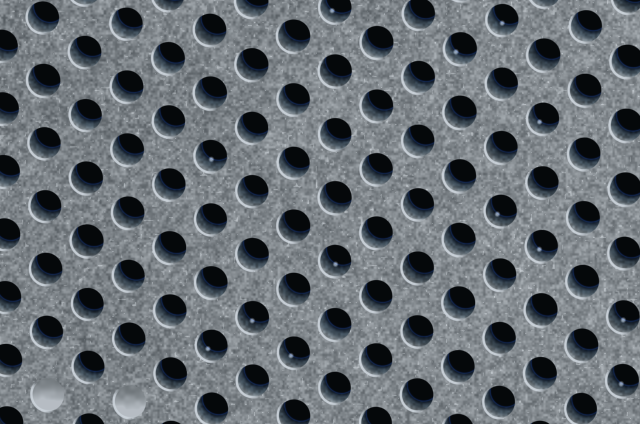
Reproduce this pattern procedurally as a Shadertoy shader.

```glsl
// Sandblasted metal sheet with staggered round holes, lit from the lower left.

const float HOLE_RADIUS = 0.0383;
const vec2 FIRST_HOLE = vec2(0.101, 0.0412);  // from the top left corner
const vec2 COLUMN_STEP = vec2(0.0986, 0.0820);
const float ROW_STEP = 0.1494;

const vec3 BLACK = vec3(0.02, 0.03, 0.04);
const vec3 NAVY = vec3(0.07, 0.12, 0.19);
const vec3 SLATE = vec3(0.22, 0.27, 0.31);
const vec3 STEEL = vec3(0.48, 0.51, 0.53);
const vec3 SHINE = vec3(0.81, 0.84, 0.87);

float hash(vec2 p) {
    vec3 q = fract(vec3(p.xyx) * 0.1031);
    q += dot(q, q.yzx + 33.33);
    return fract((q.x + q.y) * q.z);
}

float valueNoise(vec2 p) {
    vec2 cell = floor(p);
    vec2 f = fract(p);
    f = f * f * (3.0 - 2.0 * f);
    float low = mix(hash(cell), hash(cell + vec2(1, 0)), f.x);
    float high = mix(hash(cell + vec2(0, 1)), hash(cell + vec2(1, 1)), f.x);
    return mix(low, high, f.y);
}

// Slight perspective: columns converge downward, rows spread to the right.
vec2 unwarp(vec2 p) {
    float x = 0.753 + (p.x - 0.753) * (1.0 + 0.02 * p.y);
    return vec2(x, p.y / (1.0 + 0.017 * (p.x / 1.506 - 0.5)));
}

// Lattice index of the hole around p; offset runs from its centre, y up.
vec2 findHole(vec2 p, out vec2 offset) {
    vec2 q = p - FIRST_HOLE;
    float column = round(q.x / COLUMN_STEP.x);
    q -= column * COLUMN_STEP;
    float row = round(q.y / ROW_STEP);
    q.y -= row * ROW_STEP;
    offset = vec2(q.x, -q.y);
    return vec2(column, row);
}

// Fine grain, pale flecks and broad tonal drift.
vec3 metalSurface(vec2 p) {
    float grain = 0.55 * valueNoise(p * 190.0) + 0.45 * valueNoise(p * 105.0 + 17.0);
    float drift = valueNoise(p * 4.0 + 5.0) - 0.5;
    float fleck = smoothstep(0.80, 0.98, valueNoise(p * 150.0 + 71.0));
    float tone = 0.512 + 0.30 * (grain - 0.5) + 0.035 * drift;
    tone += 0.035 * (p.x / 1.506 - 0.5) + 0.13 * fleck;
    float scuff = smoothstep(0.75, 0.95, valueNoise(p * vec2(38.0, 15.0) + 40.0));
    return vec3(tone - 0.015, tone + 0.01, tone + 0.03) + 0.05 * scuff;
}

// Bore seen at an angle: black far opening above, lit wall below.
// e is the position in hole radii.
vec3 holeInterior(vec2 e, vec2 p, vec2 id, float blur) {
    float variation = hash(id + 31.0);
    vec2 farCentre = vec2(0.42, 0.68) * mix(0.88, 1.12, variation);
    float beyond = length(e - farCentre) - 1.0;
    float depth = clamp(beyond / length(farCentre), 0.0, 1.0);

    vec3 wall = mix(NAVY * 0.75, SLATE, smoothstep(0.0, 0.42, depth));
    wall = mix(wall, STEEL, smoothstep(0.38, 1.0, depth));
    wall *= 0.74 + 0.4 * valueNoise(p * 170.0 + 9.0) + 0.2 * hash(id + 7.0);
    vec3 color = mix(BLACK, wall, smoothstep(-blur, blur, beyond));

    // Blue line along the far edge
    float arc = beyond / max(0.05, blur);
    color += vec3(0.02, 0.06, 0.16) * exp(-arc * arc);

    // Occasional glint on the wall
    vec2 glintCentre = vec2(-0.35 + 0.4 * variation, -0.2);
    float glint = 1.0 - smoothstep(0.04, 0.22, length(e - glintCentre));
    color += SHINE * glint * 0.6 * step(0.88, hash(id + 53.0));

    // Two plugged holes near the lower left corner
    float plugged = float(id.x + 2.0 * id.y == 12.0 && id.x >= 0.0 && id.x < 3.0);
    float sheen = smoothstep(0.9, -0.8, e.y) + 0.3 * valueNoise(p * 80.0);
    vec3 plug = mix(STEEL * 0.85, SHINE * 0.88, clamp(sheen, 0.0, 1.0));
    return mix(color, plug, plugged);
}

// Bright bevel on the lower left side of the hole.
float rimLight(vec2 e, float blur) {
    float r = length(e);
    float facing = dot(e / max(r, 0.001), normalize(vec2(-0.85, -0.53)));
    float band = 1.0 - smoothstep(0.025, 0.075 + blur, abs(r - 1.02));
    return band * smoothstep(0.05, 0.75, facing);
}

void mainImage(out vec4 fragColor, in vec2 fragCoord) {
    vec2 p = fragCoord / iResolution.y;
    vec2 offset;
    vec2 id = findHole(unwarp(vec2(p.x, 1.0 - p.y)), offset);

    // Small differences in size between holes
    float radius = HOLE_RADIUS * mix(0.98, 1.02, hash(id + 90.0));
    vec2 e = offset / radius;
    float blur = max(0.8 / iResolution.y, 0.0018) / radius;

    vec3 color = metalSurface(p);
    vec3 inside = holeInterior(e, p, id, blur);
    color = mix(inside, color, smoothstep(-blur, blur, length(e) - 1.0));
    color = mix(color, SHINE, 0.9 * rimLight(e, blur));
    fragColor = vec4(clamp(color, 0.0, 1.0), 1.0);
}
```
